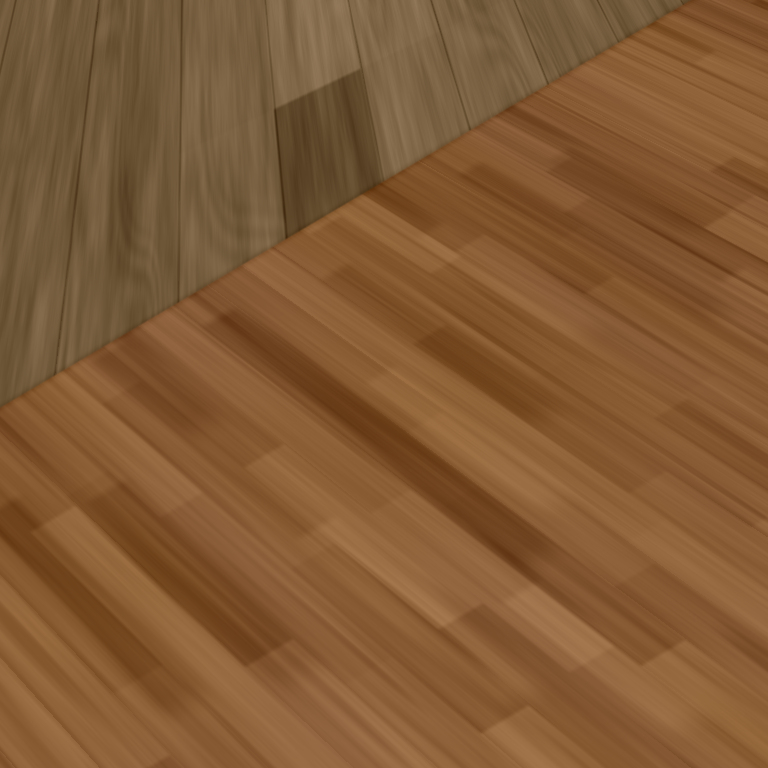
Write a WebGL 2 fragment shader that draws this texture.

```glsl
#version 300 es
precision highp float;
// Two wooden floors meeting on a diagonal: grey-brown oak boards above, warm strip
// parquet below. Each floor has its own vanishing point; rows are constant-slope
// rays, and stretched value noise supplies the grain.
#define WARM_VANISH vec2(-1.85, 2.2)
#define OAK_VANISH vec2(0.25, 2.04)
#define EDGE_HEIGHT 0.469
#define EDGE_SLOPE 0.59
#define STRIP_WIDTH 0.05
#define STRIP_LENGTH 0.36
#define BOARD_WIDTH 0.104
#define WARM_GRAIN 0.105
#define OAK_GRAIN 0.13

uniform vec2 u_resolution;
out vec4 outColor;

// Accent strips: ray slope, start and end below the edge, signed tone
const vec4 ACCENTS[12] = vec4[12](
  vec4(1.327, 0.05, 0.61, -0.85), vec4(1.285, 0.64, 0.94, 0.55),
  vec4(1.390, 0.25, 0.55, 0.40), vec4(1.470, 0.08, 0.43, -0.60),
  vec4(1.735, 0.05, 0.43, -0.60), vec4(1.200, 0.01, 0.18, -0.60),
  vec4(1.080, 0.19, 0.58, -0.60), vec4(1.200, 0.40, 0.78, 0.55),
  vec4(0.993, 0.13, 0.53, -0.70), vec4(1.610, 0.10, 0.35, 0.45),
  vec4(1.800, 0.39, 0.60, 0.60), vec4(1.840, 0.10, 0.30, -0.45));

// Board brightness by row, beyond and before the cross joint
const float FAR_TONE[10] = float[10](.40, .42, .40, .48, .68, .66, .50, .22, .38, .4);
const float NEAR_TONE[10] = float[10](.40, .42, .40, .52, .20, .60, .54, .50, .45, .4);

float hash(vec2 p) {
  vec3 q = fract(vec3(p.xyx) * 0.1031);
  q += dot(q, q.yzx + 33.33);
  return fract((q.x + q.y) * q.z);
}

float noise(vec2 p) {
  vec2 i = floor(p), f = fract(p);
  f = f * f * (3.0 - 2.0 * f);
  return mix(mix(hash(i), hash(i + vec2(1, 0)), f.x),
             mix(hash(i + vec2(0, 1)), hash(i + vec2(1, 1)), f.x), f.y);
}

// Noise of three octaves, centred on zero
float grain(vec2 p) {
  return 0.5 * noise(p) + 0.3 * noise(p * vec2(2.3, 1.7) + 17.0)
       + 0.2 * noise(p * vec2(5.1, 3.1) + 41.0) - 0.5;
}

// Random tone of a strip, blended softly over its end joint
float stripTone(float row, float along) {
  float v = along / STRIP_LENGTH + hash(vec2(row, 7.0)) * 5.0;
  float cell = floor(v);
  return mix(hash(vec2(row, cell + 40.0)), hash(vec2(row, cell + 41.0)),
             smoothstep(0.975, 1.0, fract(v)));
}

vec3 warmFloor(vec2 p, float below) {
  float slope = (p.x - WARM_VANISH.x) / (WARM_VANISH.y - p.y);
  float x = slope / STRIP_WIDTH, row = floor(x), f = fract(x);
  float tone = mix(stripTone(row, below), stripTone(row + 1.0, below),
                   smoothstep(0.93, 1.0, f)) - 0.5;
  float light = tone * 0.09;

  // Broad bands, fine streaks and thin dark pores along the strips
  light += WARM_GRAIN * grain(vec2(slope * 48.0, below * 2.6 + row * 3.0));
  light += WARM_GRAIN * 0.75 * grain(vec2(slope * 120.0, below * 4.0));
  light -= 0.06 * smoothstep(0.68, 0.95, noise(vec2(slope * 85.0, below * 3.2 + 9.0)));
  light -= 0.018 * smoothstep(0.10, 0.0, min(f, 1.0 - f));

  for (int i = 0; i < 12; i++) {
    vec4 a = ACCENTS[i];
    float across = abs(slope - a.x + 0.012 * (noise(vec2(below * 6.0, a.x * 9.0)) - 0.5));
    float span = smoothstep(a.y - 0.008, a.y + 0.008, below)
               * (1.0 - smoothstep(a.z - 0.03, a.z + 0.03, below));
    light += 0.09 * a.w * span * (1.0 - smoothstep(0.012, 0.032, across));
  }
  light += 0.025 * (0.55 - p.y) - 0.012;
  vec3 hue = mix(vec3(0.545, 0.368, 0.198), vec3(0.550, 0.373, 0.232),
                 noise(vec2(x * 0.8, below * 3.0)));
  return hue + light * vec3(1.0, 0.98, 0.88);
}

float boardTone(float row, float joint) {
  int i = int(clamp(row + 3.0, 0.0, 9.0));
  return mix(NEAR_TONE[i], FAR_TONE[i], smoothstep(-0.003, 0.003, joint));
}

vec3 oakFloor(vec2 p) {
  float slope = (p.x - OAK_VANISH.x) / (OAK_VANISH.y - p.y);
  float x = (slope + 0.0125) / BOARD_WIDTH, row = floor(x), f = fract(x);
  float joint = p.y - 0.69 - 0.47 * p.x;
  float tone = mix(boardTone(row, joint), boardTone(row + 1.0, joint),
                   smoothstep(0.97, 1.0, f));
  float light = (tone - 0.45) * 0.27;

  // Long streaks, then arched growth rings from warped noise
  light += OAK_GRAIN * grain(vec2(slope * 75.0, p.y * 7.0 + row * 5.0));
  light += OAK_GRAIN * 0.6 * grain(vec2(slope * 190.0, p.y * 17.0));
  float ring = noise(vec2(slope * 22.0, p.y * 3.5 + row * 8.0));
  light += 0.016 * sin(ring * 55.0) * smoothstep(0.4, 0.7, ring);

  // Dark heartwood streak and board seams
  vec2 knot = (p - vec2(0.168, 0.715)) / vec2(0.014, 0.075);
  light -= 0.085 * exp(-dot(knot, knot));
  light -= 0.10 * smoothstep(0.022, 0.0, min(f, 1.0 - f));
  return vec3(0.452, 0.357, 0.238) + light * vec3(1.0, 0.96, 0.90);
}

void main() {
  vec2 p = gl_FragCoord.xy / u_resolution;
  float below = EDGE_HEIGHT + EDGE_SLOPE * p.x - p.y;
  vec3 color = mix(oakFloor(p), warmFloor(p, below), smoothstep(-0.002, 0.002, below));
  color -= 0.05 * exp(-pow(below / 0.005, 2.0)); // shaded edge between the floors
  outColor = vec4(clamp(color, 0.0, 1.0), 1.0);
}
```
